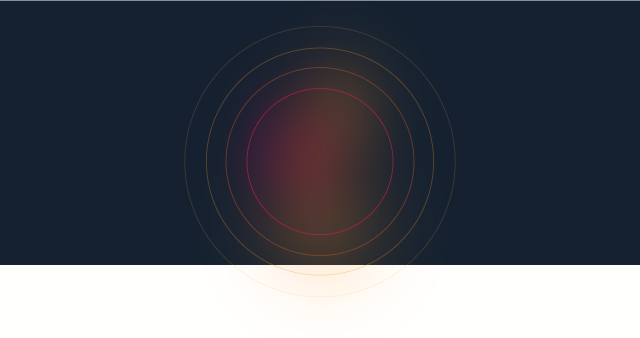
A Shadertoy shader for this background:

```glsl
const vec3 NAVY = vec3(0.082, 0.129, 0.188);
const vec3 WHITE = vec3(1.0, 1.0, 0.998);
const vec3 TOP_LINE = vec3(0.58, 0.64, 0.67);
const vec3 AMBER = vec3(1.0, 0.60, 0.15);
const vec3 CRIMSON = vec3(0.87, 0.19, 0.23);
const vec3 PURPLE = vec3(0.45, 0.05, 0.35);

const float FLOOR_Y = 0.216;       // top of the white band
const float LINE_WIDTH = 0.0025;
const vec2 RING_CENTER = vec2(0.0, 0.522);
const int RING_COUNT = 4;
const float RING_RADIUS[RING_COUNT] = float[](0.216, 0.278, 0.336, 0.400);
const float RING_ALPHA[RING_COUNT] = float[](0.62, 0.42, 0.32, 0.17);
const vec3 RING_COLOR[RING_COUNT] = vec3[](
    vec3(0.85, 0.12, 0.27), vec3(0.86, 0.37, 0.14),
    vec3(0.92, 0.60, 0.18), vec3(0.95, 0.70, 0.32));

// Soft elliptical spot with separate horizontal and vertical spread
float glow(vec2 p, vec2 center, vec2 spread) {
    vec2 q = (p - center) / spread;
    return exp(-0.5 * dot(q, q));
}

// Smoothed coverage of the region where dist is negative
float coverage(float dist, float pixel) {
    return clamp(0.5 - dist / pixel, 0.0, 1.0);
}

void mainImage(out vec4 fragColor, in vec2 fragCoord) {
    float pixel = 1.0 / iResolution.y;
    vec2 p = (fragCoord - vec2(0.5 * iResolution.x, 0.0)) * pixel;

    // Dark panel above the white band
    vec3 color = mix(NAVY, WHITE, coverage(p.y - FLOOR_Y, pixel));
    color = mix(color, TOP_LINE, coverage(1.0 - LINE_WIDTH - p.y, pixel));

    // Warm glows, from the outer amber to the inner crimson
    float amber = 0.17 * glow(p, vec2(0.069, 0.679), vec2(0.099, 0.123))
                + 0.20 * glow(p, vec2(0.010, 0.321), vec2(0.136, 0.136));
    color = mix(color, AMBER, amber);
    color = mix(color, PURPLE, 0.16 * glow(p, vec2(-0.170, 0.555), vec2(0.062, 0.111)));
    color = mix(color, CRIMSON, 0.27 * glow(p, vec2(-0.040, 0.543), vec2(0.094, 0.130)));

    // Concentric hairline rings
    float radius = length(p - RING_CENTER);
    for (int i = 0; i < RING_COUNT; i++) {
        float dist = abs(radius - RING_RADIUS[i]) - 0.5 * LINE_WIDTH;
        color = mix(color, RING_COLOR[i], RING_ALPHA[i] * coverage(dist, pixel));
    }

    fragColor = vec4(color, 1.0);
}
```
